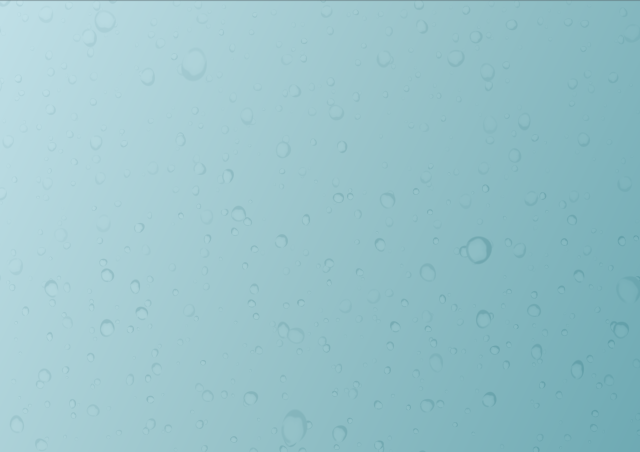
A WebGL 1 fragment shader for this texture:

```glsl
precision highp float;
// Water droplets on a pale teal pane lit from the upper left.
// A diagonal three-tone gradient lies under four jittered grids of drops,
// each a clear hollow with a broken rim, a soft crescent and a faint glint.

#define LIGHT_TONE vec3(0.752, 0.876, 0.904)
#define MIDDLE_TONE vec3(0.600, 0.768, 0.792)
#define DARK_TONE vec3(0.432, 0.666, 0.703)
#define SHADOW_TINT vec3(0.112, 0.086, 0.083)
#define GLINT_TINT vec3(0.022, 0.017, 0.015)
#define LARGEST_CELL 0.19
#define CELL_SHRINK 0.55
#define EDGE_SOFTNESS 0.0013
#define TOP_LINE 0.0026
#define TOP_LINE_STRENGTH 0.42

uniform vec2 u_resolution;

const float TAU = 6.2831853;

// Four independent random values for a cell of a layer
vec4 hash4(vec3 cell) {
  vec4 p = fract(cell.xyzx * vec4(0.1031, 0.1030, 0.0973, 0.1099));
  p += dot(p, p.wzxy + 33.33);
  return fract((p.xxyz + p.yzzw) * p.zywx);
}

// Diagonal light falloff over the pane, uv from 0 to 1
vec3 paneColor(vec2 uv) {
  float t = 0.74 * uv.x + 0.26 * (1.0 - uv.y);
  vec3 color = mix(LIGHT_TONE, MIDDLE_TONE, clamp(2.0 * t, 0.0, 1.0));
  return mix(color, DARK_TONE, clamp(2.0 * t - 1.0, 0.0, 1.0));
}

// Share of occupied cells: few large drops, many middling, sparse specks
float layerDensity(float layer) {
  if (layer < 0.5) return 0.34;
  if (layer < 1.5) return 0.80;
  if (layer < 2.5) return 0.72;
  return 0.20;
}

// x: shadow, y: glint, z: coverage of the drop in this cell
vec3 dropLayer(vec2 p, float layer) {
  float cellSize = LARGEST_CELL * pow(CELL_SHRINK, layer);
  vec2 grid = p / cellSize + vec2(0.37, 0.61) * layer;
  float column = floor(grid.x);
  grid.y += 7.0 * hash4(vec3(column, 5.0, layer + 11.0)).x;
  vec2 cell = vec2(column, floor(grid.y));
  vec4 place = hash4(vec3(cell + 3.0, layer + 1.0));
  vec4 form = hash4(vec3(cell + 19.0, layer + 27.0));
  if (place.w > layerDensity(layer)) return vec3(0.0);

  // Place and stretch the drop inside its cell
  float radius = mix(0.095, 0.165, place.z);
  vec2 center = 0.5 + (place.xy - 0.5) * (1.0 - 3.0 * radius);
  vec2 q = (fract(grid) - center) / radius;
  float tall = mix(1.0, 1.36, form.x * form.x);
  q.x += 0.2 * (form.y - 0.5) * q.y;
  q.y /= tall;

  // Uneven outline
  float angle = atan(q.y, q.x + 0.0001);
  float phase = TAU * form.z;
  float wobble = 0.05 * cos(2.0 * angle + phase) + 0.03 * cos(3.0 * angle - 2.0 * phase);
  float dist = length(q) * (1.0 + wobble);
  float soft = max(EDGE_SOFTNESS, 0.6 / u_resolution.y) / (radius * cellSize) + 0.03;
  float body = 1.0 - smoothstep(1.0 - soft, 1.0 + soft, dist);

  // Low drops carry a dark cap, high drops a dark base
  float capSide = smoothstep(0.35, 0.7, 1.0 - p.y + 0.5 * (form.w - 0.5));
  float turn = mix(-1.2, 1.25, capSide) + 1.9 * (form.y - 0.5);
  vec2 side = vec2(cos(turn), sin(turn));
  float ragged = 0.05 * cos(3.0 * angle + phase) + 0.035 * cos(5.0 * angle - phase);
  float hollow = length(q + side * 0.27) + ragged;
  float crescent = smoothstep(0.86 - soft, 0.90 + soft, hollow);

  // Thin rim with gaps, and light gathered opposite the crescent
  float gaps = smoothstep(-0.6, 0.5, cos(2.0 * (angle - turn) + form.x) + 0.5 * cos(3.0 * angle + phase));
  float rim = smoothstep(0.80 - soft, 0.82 + soft, dist) * gaps;
  float glint = smoothstep(0.85, 0.4, length(q + side * 0.3) + ragged);

  float strength = mix(0.4, 0.95, form.w) * mix(0.62, 1.0, capSide);
  strength *= layer > 2.5 ? 0.55 : 1.0;
  float shadow = max(0.85 * crescent, 0.6 * rim) * strength;
  return vec3(shadow, glint * strength, body);
}

void main() {
  vec2 uv = gl_FragCoord.xy / u_resolution;
  vec2 p = gl_FragCoord.xy / u_resolution.y;
  vec3 color = paneColor(uv);

  // Larger drops cover the smaller ones
  vec2 shade = vec2(0.0);
  for (int i = 3; i >= 0; i--) {
    vec3 drop = dropLayer(p, float(i));
    shade = mix(shade, drop.xy, drop.z);
  }
  color += GLINT_TINT * shade.y - SHADOW_TINT * shade.x;

  // Thin dark frame line along the top
  float pixel = 1.0 / u_resolution.y;
  float line = smoothstep(1.0 - TOP_LINE - 0.5 * pixel, 1.0 - TOP_LINE + 0.5 * pixel, uv.y);
  color = mix(color, vec3(0.32, 0.38, 0.40), TOP_LINE_STRENGTH * line);

  gl_FragColor = vec4(color, 1.0);
}
```
